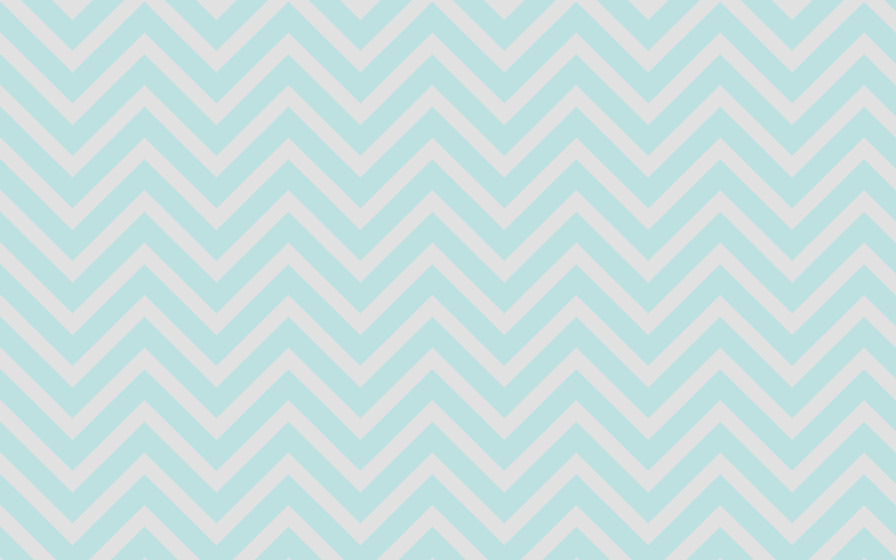
Give the GLSL for this pattern, as a Shadertoy shader.

```glsl
// Horizontal chevron stripes in pale aqua and light grey.

// Triangle wave: 0 at each peak, 1 at each valley.
float zigzag(float x) {
    return 2.0 * abs(fract(x + 0.5) - 0.5);
}

void mainImage(out vec4 fragColor, in vec2 fragCoord) {
    vec2 uv = fragCoord / iResolution.y;
    float period = 0.257;       // width of one zigzag
    float rise = 0.1267;        // height from valley to peak
    float spacing = 0.09375;    // vertical step between stripes
    float stripe = 0.0388;      // vertical thickness of a grey stripe

    // Depth below the top edge, straightened along the zigzag
    float depth = 1.0 - uv.y - rise * zigzag((uv.x - 0.001) / period);

    // Vertical distance from the centre line of the nearest grey stripe
    float offset = depth - 0.058 - 0.5 * stripe;
    float away = abs(fract(offset / spacing + 0.5) - 0.5) * spacing;

    // Perpendicular distance to the stripe edge, smoothed over one pixel
    float slope = 2.0 * rise / period;
    float edge = (away - 0.5 * stripe) / sqrt(1.0 + slope * slope);
    float aqua = clamp(edge * iResolution.y + 0.5, 0.0, 1.0);

    vec3 color = mix(vec3(0.882), vec3(0.741, 0.882, 0.882), aqua);
    fragColor = vec4(color, 1.0);
}
```
